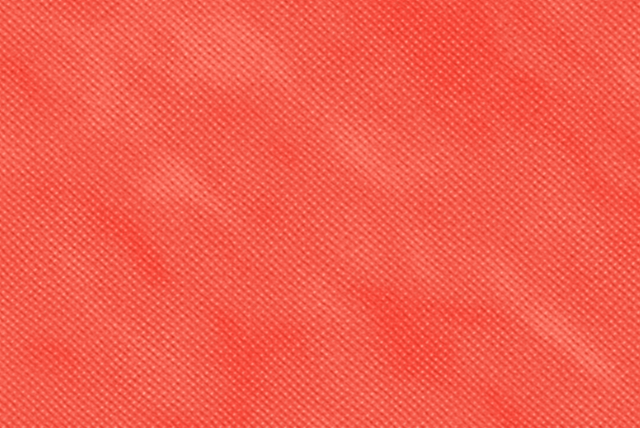
Give the GLSL for this texture, as a WebGL 2 fragment shader.

```glsl
#version 300 es
precision highp float;

uniform vec2 u_resolution;
out vec4 outColor;

// Embossed lattice: staggered cells, two per repeat
const vec2 REPEATS = vec2(68.0, 50.0);
const float LATTICE_WARP = 0.5;
const vec2 FLECK_CENTER = vec2(0.50, 0.30);
const vec2 FLECK_SIZE = vec2(0.25, 0.21);
const vec2 PIT_CENTER = vec2(0.02, 0.68);
const vec2 PIT_SIZE = vec2(0.20, 0.34);
const float FLECK_STRENGTH = 0.88;
const float PIT_STRENGTH = 0.85;
const float ROW_STRENGTH = 0.025;

// Cloth wear
const vec2 FOLD_DIRECTION = vec2(0.77, -0.64);
const float FOLD_LENGTH = 0.18;
const float CLOUD_STRENGTH = 0.62;
const float FIBRE_STRENGTH = 0.075;

// Colours
const vec3 DEEP_RED = vec3(0.975, 0.285, 0.230);
const vec3 CORAL = vec3(0.965, 0.350, 0.290);
const vec3 SOFT_CORAL = vec3(0.985, 0.440, 0.375);
const vec3 PIT_RED = vec3(0.870, 0.250, 0.180);
const vec3 PALE_FLECK = vec3(1.000, 0.590, 0.515);

// Folds: center x, center y, half width, brightness
const int FOLD_COUNT = 10;
const vec4 FOLDS[FOLD_COUNT] = vec4[](
    vec4(0.42, 0.90, 0.100, 0.45),
    vec4(0.32, 0.62, 0.080, 0.32),
    vec4(0.82, 0.64, 0.100, 0.32),
    vec4(0.52, 0.51, 0.035, 0.28),
    vec4(1.38, 0.15, 0.030, 0.45),
    vec4(1.20, 0.33, 0.050, 0.28),
    vec4(1.00, 0.92, 0.130, -0.45),
    vec4(1.36, 0.68, 0.110, -0.32),
    vec4(0.45, 0.42, 0.080, -0.25),
    vec4(1.00, 0.20, 0.080, -0.20)
);

vec2 hash2(vec2 p) {
    vec3 h = fract(p.xyx * vec3(0.1031, 0.1030, 0.0973));
    h += dot(h, h.yzx + 33.33);
    return fract((h.xx + h.yz) * h.zy);
}

float cornerSlope(vec2 corner, vec2 offset) {
    return dot(hash2(corner) * 2.0 - 1.0, offset);
}

float gradientNoise(vec2 p) {
    vec2 i = floor(p), f = fract(p);
    vec2 s = f * f * f * (f * (f * 6.0 - 15.0) + 10.0);
    vec2 e = vec2(1.0, 0.0);
    float low = mix(cornerSlope(i, f), cornerSlope(i + e.xy, f - e.xy), s.x);
    float high = mix(cornerSlope(i + e.yx, f - e.yx), cornerSlope(i + e.xx, f - e.xx), s.x);
    return mix(low, high, s.y);
}

// Coordinates along and across the folds
vec2 toFold(vec2 p) {
    return vec2(dot(p, FOLD_DIRECTION), dot(p, vec2(-FOLD_DIRECTION.y, FOLD_DIRECTION.x)));
}

float foldShade(vec2 p) {
    float shade = 0.0;
    for (int i = 0; i < FOLD_COUNT; i++) {
        vec2 d = toFold(p - FOLDS[i].xy) / vec2(FOLD_LENGTH, FOLDS[i].z);
        shade += FOLDS[i].w * exp(-dot(d, d));
    }
    vec2 q = toFold(p);
    float clouds = gradientNoise(q * vec2(4.0, 7.0) + 7.0)
                 + 0.6 * gradientNoise(q * vec2(9.0, 16.0) + 31.0);
    return shade + CLOUD_STRENGTH * clouds;
}

// Soft periodic spot; rnd varies its strength and position from cell to cell
float spot(vec2 lattice, vec2 center, vec2 size) {
    vec2 shifted = lattice - center + 0.5;
    vec2 rnd = hash2(floor(shifted) + 200.0);
    vec2 d = (fract(shifted) - 0.5 + (rnd - 0.5) * 0.14) / size;
    return exp(-dot(d, d)) * mix(0.55, 1.15, rnd.x);
}

void main() {
    vec2 uv = gl_FragCoord.xy / u_resolution;
    vec2 p = gl_FragCoord.xy / u_resolution.y;

    // Slightly pulled diagonal lattice
    vec2 warp = vec2(gradientNoise(p * 5.0), gradientNoise(p * 5.0 + 50.0));
    vec2 grid = uv * REPEATS + LATTICE_WARP * warp;
    vec2 lattice = vec2(grid.x + grid.y, grid.x - grid.y);

    // Folded cloth
    float shade = foldShade(p);
    vec3 color = mix(CORAL, SOFT_CORAL, smoothstep(0.0, 0.6, shade));
    color = mix(color, DEEP_RED, smoothstep(0.0, 0.4, -shade));

    // Diagonal rows between the embossed cells
    color -= ROW_STRENGTH * cos(6.28318 * lattice.x) * vec3(0.5, 1.0, 1.0);

    // Embossing, stronger in some areas than in others
    float relief = 0.9 + 0.45 * gradientNoise(p * 4.0 + 90.0);
    float pit = PIT_STRENGTH * relief * spot(lattice, PIT_CENTER, PIT_SIZE);
    color = mix(color, PIT_RED, clamp(pit, 0.0, 1.0));
    float fleck = spot(lattice, FLECK_CENTER, FLECK_SIZE) * (relief + 0.3 * shade);
    color = mix(color, PALE_FLECK, clamp(FLECK_STRENGTH * fleck, 0.0, 1.0));

    // Fine fibres
    float fibre = gradientNoise(p * vec2(150.0, 170.0)) + gradientNoise(toFold(p) * vec2(60.0, 180.0));
    color += FIBRE_STRENGTH * fibre * vec3(0.5, 1.0, 1.0);

    outColor = vec4(clamp(color, 0.0, 1.0), 1.0);
}
```
